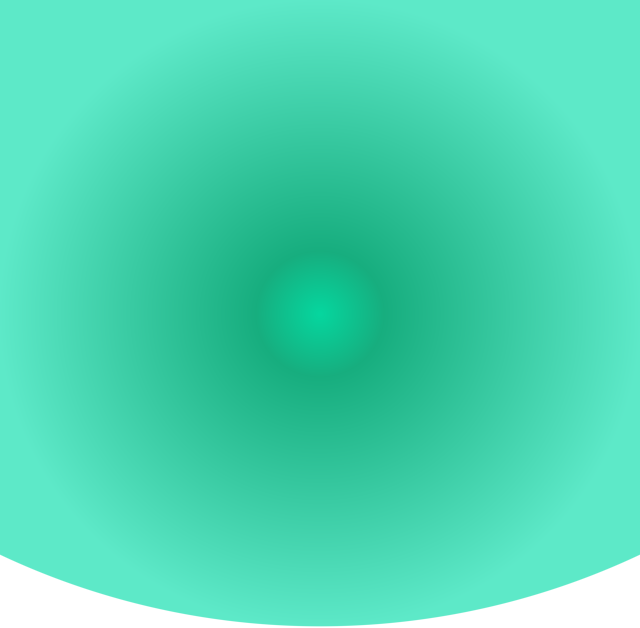
Give the GLSL for this background, as a WebGL 2 fragment shader.

```glsl
#version 300 es
precision highp float;
// A mint panel with a shallow curved base on white.
// An elliptical gradient runs from a bright core through a dark green ring
// to pale mint; a large circle cuts the lower edge.

uniform vec2 u_resolution;
out vec4 outColor;

// Three-stop radial ramp: core, ring at one fifth of the radius, pale rim.
vec3 radialRamp(float radius) {
    vec3 core = vec3(0.020, 0.840, 0.622);
    vec3 ring = vec3(0.090, 0.680, 0.495);
    vec3 rim = vec3(0.365, 0.912, 0.784);
    vec3 inner = mix(core, ring, clamp(radius / 0.2, 0.0, 1.0));
    return mix(inner, rim, clamp((radius - 0.2) / 0.8, 0.0, 1.0));
}

void main() {
    // The ellipse touches all four sides of the canvas.
    vec2 uv = gl_FragCoord.xy / u_resolution;
    vec3 panel = radialRamp(length(uv - 0.5) * 2.0);

    // Signed distance to the curved base, in canvas widths.
    vec2 point = gl_FragCoord.xy / u_resolution.x;
    float arcRadius = 1.172;
    float arcDistance = length(point - vec2(0.5, arcRadius + 0.0026)) - arcRadius;

    // Only the lower side of the circle cuts the panel.
    float pixel = 1.0 / u_resolution.x;
    float outside = smoothstep(-0.75 * pixel, 0.75 * pixel, arcDistance);
    outside *= step(uv.y, 0.5);

    outColor = vec4(mix(panel, vec3(1.0), outside), 1.0);
}
```
